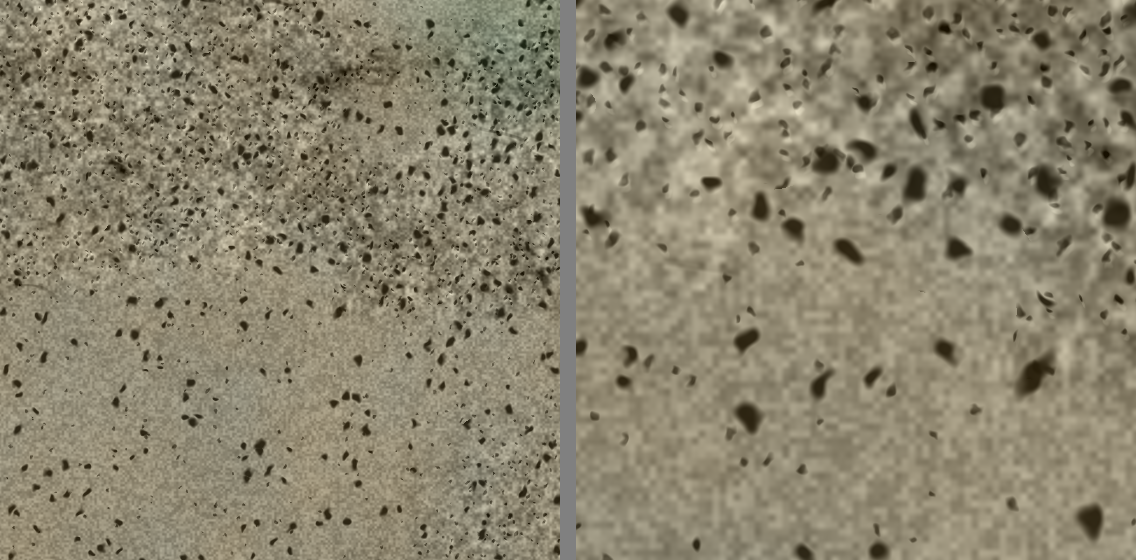
Left: the whole. Right: its middle third, enlarged.
Give the GLSL for this texture, as a WebGL 1 fragment shader.

```glsl
precision highp float;
// Weathered sandy stone: a calm, finely grained lower face and a rough upper band.
// Layered value noise gives the grain; jittered cells scatter the dark pits, and
// thin noise contours form broken ledges.
uniform vec2 u_resolution;

float hash(vec2 p) {
  vec3 q = fract(vec3(p.xyx) * 0.1031);
  q += dot(q, q.yzx + 33.33);
  return fract((q.x + q.y) * q.z);
}

float noise(vec2 p) {
  vec2 i = floor(p), f = fract(p);
  f = f * f * (3.0 - 2.0 * f);
  return mix(mix(hash(i), hash(i + vec2(1.0, 0.0)), f.x),
             mix(hash(i + vec2(0.0, 1.0)), hash(i + 1.0), f.x), f.y);
}

float fbm(vec2 p) {
  float sum = 0.0, amp = 0.53;
  for (int i = 0; i < 4; i++) {
    sum += amp * noise(p);
    p = mat2(1.6, 1.2, -1.2, 1.6) * p + 17.3;
    amp *= 0.5;
  }
  return sum;
}

// Depth of irregular pits, at most one per cell, present with the given chance
float pits(vec2 p, float chance) {
  p += 0.3 * (vec2(noise(p * 2.7), noise(p * 2.7 + 41.0)) - 0.5);
  vec2 cell = floor(p);
  float depth = 0.0;
  for (int y = -1; y <= 1; y++) {
    for (int x = -1; x <= 1; x++) {
      vec2 id = cell + vec2(float(x), float(y));
      vec2 center = id + 0.15 + 0.7 * vec2(hash(id + 3.1), hash(id + 57.7));
      vec2 d = p - center;
      float tilt = hash(id + 91.3) - 0.5;
      d = vec2(d.x + tilt * d.y, d.y * (0.85 + 0.5 * tilt));
      float radius = mix(0.22, 0.44, hash(id + 23.9));
      float pit = 1.0 - smoothstep(radius * 0.3, radius, length(d));
      depth = max(depth, pit * step(hash(id + 7.7), chance));
    }
  }
  return depth;
}

void main() {
  vec2 uv = gl_FragCoord.xy / u_resolution;

  // Where the stone is rough: the upper band and the lower right corner
  float patches = fbm(uv * vec2(4.0, 6.0) + 5.0);
  float band = smoothstep(0.40, 0.56, uv.y + 0.25 * (patches - 0.5));
  float corner = 1.0 - smoothstep(0.08, 0.38, distance(uv, vec2(1.0, 0.02)));
  float rough = max(band * smoothstep(0.25, 0.6, patches + 0.1), 0.8 * corner);
  float right = smoothstep(0.3, 1.0, uv.x) * smoothstep(0.35, 0.6, uv.y);

  // Fine grain, coarser crumbs and broad stains
  float tone = 0.585;
  tone += 0.17 * (noise(uv * 240.0) - 0.5);
  tone += mix(0.06, 0.30, rough) * (noise(uv * 125.0 + 9.0) - 0.5);
  tone += mix(0.04, 0.16, rough) * (noise(uv * vec2(60.0, 75.0) + 31.0) - 0.5);
  tone += mix(0.06, 0.24, band) * (fbm(uv * vec2(5.0, 8.0) + 13.0) - 0.5);
  tone -= 0.025 * rough;

  // Small pits with a pale rim on one side
  vec2 small = uv * 95.0;
  float chance = mix(0.04, 0.30, rough);
  float chip = pits(small, chance);
  float rim = pits(small + vec2(-0.15, 0.35), chance) * (1.0 - chip);
  tone += 0.10 * rim * rough;
  tone -= 0.27 * chip;

  // Broken ledges along stretched noise contours
  float contour = abs(fbm(uv * vec2(3.0, 6.0) + 2.7) - 0.5);
  float ledge = 1.0 - smoothstep(0.004, 0.022, contour);
  ledge *= rough * smoothstep(0.45, 0.7, noise(uv * vec2(22.0, 30.0)));
  tone -= 0.22 * ledge;

  // Larger dark pits, crowding toward the upper right
  float hole = pits(uv * 40.0 + 11.0, 0.19 + 0.10 * rough + 0.16 * right);
  tone = mix(tone, 0.13, 0.9 * hole);

  // Tone ramp from pit shadow to pale sand, with faint warm and green tints
  vec3 shadow = vec3(0.16, 0.13, 0.06);
  vec3 sand = vec3(0.65, 0.62, 0.53);
  vec3 color = mix(shadow, sand, (max(tone, 0.09) - 0.16) / 0.49);
  float green = 1.0 - smoothstep(0.05, 0.35, distance(uv, vec2(0.95, 1.0)));
  color += vec3(-0.06, 0.0, 0.0) * green;
  color += vec3(0.02, 0.0, -0.02) * (fbm(uv * 7.0 + 71.0) - 0.5) * 2.0;
  gl_FragColor = vec4(clamp(color, 0.0, 1.0), 1.0);
}
```
